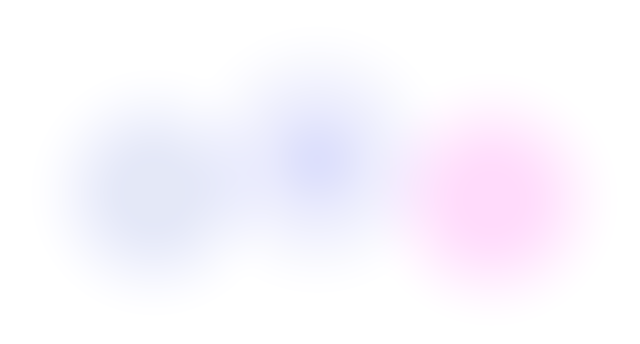
This background is drawn by a WebGL 2 fragment shader. Its source:

```glsl
#version 300 es
precision highp float;
// Three soft pastel glows, blue-grey, periwinkle and pink, on a white ground.

uniform vec2 u_resolution;
out vec4 fragColor;

const vec3 WHITE = vec3(1.0);
const vec3 MIST = vec3(0.893, 0.908, 0.970);
const vec3 MIST_RIM = vec3(0.910, 0.920, 1.0);
const vec3 PERIWINKLE = vec3(0.885, 0.892, 0.988);
const vec3 PERIWINKLE_CORE = vec3(0.978, 0.982, 1.0);
const vec3 PINK = vec3(1.0, 0.860, 0.985);
const vec3 PINK_RIM = vec3(1.0, 0.875, 1.0);

// Coverage of a blurred disc: full inside inner, gone beyond outer.
float softDisc(vec2 p, vec2 center, float inner, float outer) {
    return 1.0 - smoothstep(inner, outer, length(p - center));
}

// Tint that shifts from white through the rim colour to the core colour.
vec3 glow(float coverage, vec3 rim, vec3 core) {
    return mix(WHITE, mix(rim, core, coverage), coverage);
}

void main() {
    // Height is one unit; x runs from zero to the aspect ratio.
    vec2 p = gl_FragCoord.xy / u_resolution.y;
    float aspect = u_resolution.x / u_resolution.y;

    vec2 leftCenter = vec2(0.241 * aspect, 0.440);
    vec2 middleCenter = vec2(0.496 * aspect, 0.536);
    vec2 rightCenter = vec2(0.768 * aspect, 0.420);

    // Overlapping glows multiply like layered translucent inks.
    vec3 color = WHITE;
    color *= glow(softDisc(p, leftCenter, 0.07, 0.385), MIST_RIM, MIST);
    color *= glow(softDisc(p, middleCenter, 0.0, 0.42), PERIWINKLE, PERIWINKLE);
    color *= glow(softDisc(p, middleCenter, 0.0, 0.17), PERIWINKLE_CORE, PERIWINKLE_CORE);
    color *= glow(softDisc(p, rightCenter, 0.07, 0.39), PINK_RIM, PINK);

    fragColor = vec4(color, 1.0);
}
```
